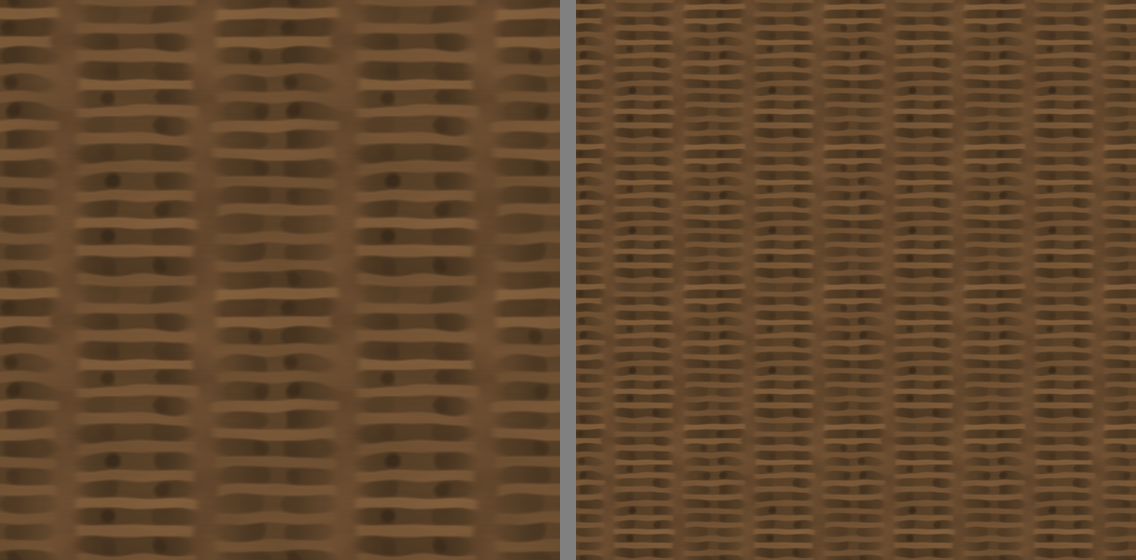
Left: one tile. Right: repeated 2 by 2.
Reproduce this texture procedurally as a Shadertoy shader.

```glsl
float hash(vec2 p) {
    vec3 a = fract(p.xyx * vec3(0.1031, 0.1030, 0.0973));
    a += dot(a, a.yzx + 33.33);
    return fract((a.x + a.y) * a.z);
}

// Value noise over the unit square that wraps after "cells" lattice steps
float wrapNoise(vec2 t, vec2 cells) {
    vec2 p = t * cells, i = floor(p), f = fract(p);
    f = f * f * (3.0 - 2.0 * f);
    vec2 a = mod(i, cells), b = mod(i + 1.0, cells);
    return mix(mix(hash(a), hash(vec2(b.x, a.y)), f.x),
               mix(hash(vec2(a.x, b.y)), hash(b), f.x), f.y);
}

// Dark lobe with a round inner end that fades outward
float lobe(vec2 v, float start) {
    float x = v.x - start - 0.27;
    float body = length(vec2(min(x, 0.0), v.y * 0.8));
    return (1.0 - smoothstep(0.15, 0.36, body)) * (1.0 - smoothstep(0.15, 1.15, x));
}

void mainImage(out vec4 fragColor, in vec2 fragCoord) {
    vec2 uv = fragCoord / iResolution.xy;
    vec2 tile = uv * 2.0;

    // Staggered weave: two columns and ten rows in each tile
    vec2 p = tile * vec2(2.0, 10.0);
    p.x += 0.03 + 0.05 * (wrapNoise(tile, vec2(4.0, 20.0)) - 0.5);
    p.y += 0.16 * (wrapNoise(tile + 0.37, vec2(9.0, 10.0)) - 0.5);
    float column = floor(p.x + 0.5);
    float odd = mod(column, 2.0);
    p.y -= 0.5 * odd;
    float row = floor(p.y + 0.5);
    vec2 v = vec2((p.x - column) * 5.0, p.y - row);
    vec2 id = mod(vec2(column, row), vec2(2.0, 10.0));
    float across = abs(v.x);

    // Mottled ground where the columns meet
    float mottle = wrapNoise(tile, vec2(6.0, 14.0));
    vec3 color = mix(vec3(0.37, 0.265, 0.165), vec3(0.44, 0.315, 0.20), mottle);

    // Pale strands between the slots
    vec2 strandId = mod(vec2(column, floor(p.y)), vec2(2.0, 10.0)) + 31.0;
    float strandY = abs(fract(p.y) - 0.5);
    float reach = 2.2 + 0.2 * (hash(strandId) - 0.5);
    float strand = (1.0 - smoothstep(0.14, 0.27, strandY + 0.03 * across * across / 5.0))
                 * (1.0 - smoothstep(reach - 0.25, reach + 0.15, across));
    vec3 strandColor = mix(vec3(0.43, 0.31, 0.195), vec3(0.505, 0.37, 0.235), hash(strandId + 7.0));
    color = mix(color, strandColor, strand);

    // Slots taper and blur toward both ends
    float ends = smoothstep(1.5, 2.4, across + 0.35 * (hash(id + 3.0) - 0.5));
    float halfHeight = 0.315 - 0.17 * ends - 0.04 * exp(-v.x * v.x * 4.0);
    float blur = 0.06 + 0.12 * ends;
    float slot = 1.0 - smoothstep(halfHeight - blur, halfHeight + blur, abs(v.y));
    slot *= 1.0 - smoothstep(1.65, 2.4, across);
    vec3 slotColor = mix(vec3(0.31, 0.225, 0.135), vec3(0.355, 0.26, 0.16), hash(id + 11.0));

    // A shadowed lobe and a round knot on either side of the middle
    for (float side = -1.0; side < 2.0; side += 2.0) {
        vec2 w = vec2(v.x * side, v.y);
        vec2 sideId = id + 17.0 + side * 5.0;
        float start = mix(0.28, 0.62, odd) + 0.2 * (hash(sideId) - 0.5);
        float depth = 0.4 + 0.5 * hash(sideId + 2.0) + 0.1 * side;
        slotColor = mix(slotColor, vec3(0.265, 0.195, 0.12), depth * lobe(w, start));
        float knot = 1.0 - smoothstep(0.12, 0.36, length(w - vec2(start + 0.3, 0.0)));
        float knotDepth = smoothstep(0.25, 1.0, hash(sideId + 29.0));
        slotColor = mix(slotColor, vec3(0.21, 0.15, 0.09), 0.75 * knotDepth * knot);
    }
    color = mix(color, slotColor, slot * (0.82 + 0.18 * hash(id + 41.0)));

    // Soft wear and fine fibres along the strands
    color *= 0.96 + 0.08 * wrapNoise(tile + 0.61, vec2(5.0, 8.0));
    color *= 0.985 + 0.03 * wrapNoise(tile, vec2(12.0, 120.0));
    fragColor = vec4(color, 1.0);
}
```
